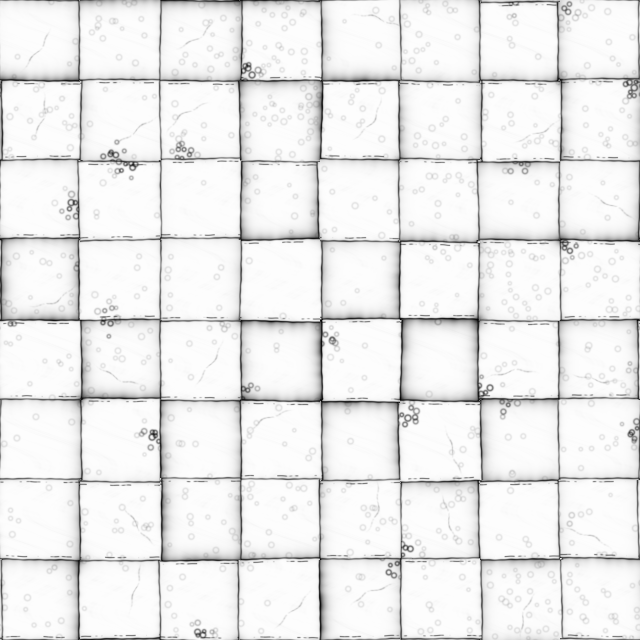
Write a WebGL 1 fragment shader that draws this texture map.

```glsl
precision highp float;
// Occlusion map of worn square blocks: an 8 by 8 grid of uneven heights.
// Each seam has its own drift, a thin dark line and a soft shadow on its lower side;
// ring pits from cellular noise gather near block edges, and fine cracks cross some blocks.

uniform vec2 u_resolution;

const float TILES = 8.0;            // blocks across and down
const float BASE = 0.993;           // tone of clean block faces
const float SEAM_DRIFT = 0.05;      // sideways shift and tilt of seams, in blocks
const float LINE_WIDTH = 0.011;
const float SHADOW_REACH = 0.055;
const float SHADOW_DEPTH = 0.85;
const float LIP_GAP = 0.04;         // chipped rim beside horizontal seams
const float PITS = 12.0;            // pit lattice cells per block
const float PIT_FAINT = 0.09;
const float PIT_DEEP = 0.5;
const float CRACK_SHARE = 0.42;     // part of the blocks that are cracked
const float CRACK_DEPTH = 0.24;

float hash(vec2 cell, float seed) {
  return fract(sin(dot(cell, vec2(127.1, 311.7)) + seed * 74.7) * 43758.5453);
}

float tileHash(vec2 tile, float seed) {
  return hash(mod(tile, TILES), seed);
}

float gauss(float d, float width) {
  return exp(-d * d / (width * width));
}

// Layered sines along one axis, from 0 to 1
float ripple(float t, float phase) {
  return 0.5 + 0.25 * sin(t * 7.0 + phase) + 0.15 * sin(t * 19.0 + phase * 2.3)
       + 0.1 * sin(t * 47.0 + phase * 4.1);
}

float seamOffset(vec2 id, float t, float seed) {
  float shift = tileHash(id, seed) - 0.5;
  float tilt = (tileHash(id, seed + 1.0) - 0.5) * (fract(t) - 0.5);
  return SEAM_DRIFT * (shift + tilt) + 0.012 * (ripple(t, shift * 40.0) - 0.5);
}

// Darkness around a seam; d is signed, rise is the height step towards positive d
float seam(float d, float t, float rise, vec2 id, float seed, float lip, float px) {
  float phase = 6.28 * tileHash(id, seed);
  float wear = ripple(t, phase);
  float drop = abs(rise);
  float side = rise < 0.0 ? -d : d;   // positive on the higher block
  float width = max(LINE_WIDTH, 0.7 * px);
  float line = gauss(d, width) * (0.35 + 0.35 * drop + 0.3 * wear);
  float low = exp(min(side, 0.0) / SHADOW_REACH) * SHADOW_DEPTH * drop * (0.5 + 0.7 * wear);
  float high = exp(-max(side, 0.0) / 0.025) * 0.22 * wear;
  float shadow = mix(low, high, smoothstep(-px, px, side));
  float chips = smoothstep(0.45, 0.75, ripple(t * 1.7, phase + 2.0));
  float rim = lip * gauss(side - LIP_GAP, width * 0.8) * chips * 0.5;
  return 1.0 - (1.0 - min(line, 0.9)) * (1.0 - min(shadow, 0.8)) * (1.0 - rim);
}

// Light left by ring pits, dense around one edge cluster per block
float pitLight(vec2 p, vec2 tile) {
  float angle = 6.28 * tileHash(tile, 11.0);
  vec2 hub = clamp(0.5 + 0.7 * vec2(cos(angle), sin(angle)), 0.08, 0.92);
  float power = smoothstep(0.4, 0.9, tileHash(tile, 12.0));
  float scatter = 0.03 + 0.2 * pow(tileHash(tile, 13.0), 3.0);
  vec2 q = p * PITS;
  float light = 1.0;
  for (int y = -1; y <= 1; y++) {
    for (int x = -1; x <= 1; x++) {
      vec2 cell = floor(q) + vec2(float(x), float(y));
      vec2 key = mod(cell, TILES * PITS);
      vec2 centre = cell + 0.5 + 0.8 * (vec2(hash(key, 1.0), hash(key, 2.0)) - 0.5);
      float cluster = power * gauss(length(centre / PITS - tile - hub), 0.17);
      float present = step(hash(key, 3.0), scatter + 0.9 * cluster);
      float radius = mix(0.22, 0.45, hash(key, 4.0));
      float ring = gauss(length(q - centre) - radius, 0.16);
      light *= 1.0 - present * ring * mix(PIT_FAINT, PIT_DEEP, smoothstep(0.1, 0.8, cluster));
    }
  }
  return light;
}

float crack(vec2 local, vec2 tile, float px) {
  float angle = 6.28 * tileHash(tile, 21.0);
  float phase = 6.28 * tileHash(tile, 22.0);
  vec2 q = local - mix(vec2(0.25), vec2(0.75), vec2(tileHash(tile, 23.0), tileHash(tile, 24.0)));
  q = mat2(cos(angle), -sin(angle), sin(angle), cos(angle)) * q;
  float path = 0.09 * sin(q.x * 5.0 + phase) + 0.014 * sin(q.x * 23.0 + phase);
  float taper = 1.0 - smoothstep(0.12, 0.36, abs(q.x));
  float present = step(tileHash(tile, 25.0), CRACK_SHARE);
  return present * taper * gauss(q.y - path, max(0.012, 0.7 * px)) * ripple(q.x * 3.0, phase);
}

void main() {
  vec2 p = gl_FragCoord.xy / u_resolution * TILES;
  float px = TILES / min(u_resolution.x, u_resolution.y);

  // Nearest seams and the block between them
  vec2 node = floor(p + 0.5);
  float dy = p.y - node.y - seamOffset(vec2(floor(p.x), node.y), p.x, 5.0);
  float row = dy > 0.0 ? node.y : node.y - 1.0;
  float dx = p.x - node.x - seamOffset(vec2(node.x, row), p.y, 7.0);
  float col = dx > 0.0 ? node.x : node.x - 1.0;
  dy = p.y - node.y - seamOffset(vec2(col, node.y), p.x, 5.0);
  vec2 tile = vec2(col, row);
  vec2 idX = vec2(node.x, row);
  vec2 idY = vec2(col, node.y);
  float riseX = tileHash(idX, 9.0) - tileHash(idX - vec2(1.0, 0.0), 9.0);
  float riseY = tileHash(idY, 9.0) - tileHash(idY - vec2(0.0, 1.0), 9.0);

  // Faint mottling, pits and cracks
  float mottle = ripple(p.x * 2.1 + sin(p.y * 5.0), p.y * 9.0) * ripple(p.y * 2.3, p.x * 7.0);
  float light = (BASE - 0.03 * mottle * mottle) * pitLight(p, tile);
  light *= 1.0 - CRACK_DEPTH * crack(p - tile, tile, px);

  // Seams and a few grimy corners
  light *= 1.0 - seam(dx, p.y, riseX, idX, 31.0, 0.0, px);
  light *= 1.0 - seam(dy, p.x, riseY, idY, 33.0, 1.0, px);
  float grime = smoothstep(0.7, 1.0, tileHash(node, 35.0));
  light *= 1.0 - 0.7 * grime * exp(-length(vec2(dx, dy)) / 0.05);

  gl_FragColor = vec4(vec3(light), 1.0);
}
```
